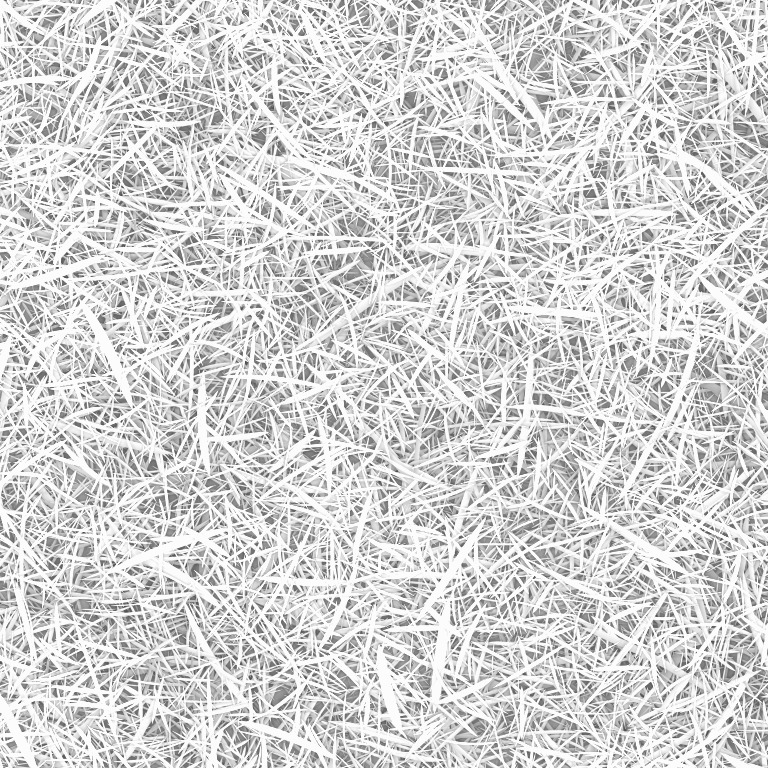
This texture is drawn by a WebGL 1 fragment shader. Its source:

```glsl
precision highp float;
// Bleached straw: a dense mat of thin, tapered, slightly bent blades.
// Jittered cell grids of many scales are stacked from dark and deep to
// overexposed and near; layered sines steer direction and brightness.

uniform vec2 u_resolution;

const int LAYERS = 24;
const float COARSE_CELLS = 8.0;
const float FINE_CELLS = 34.0;
const float DEEP_TONE = 0.70;
const float TOP_TONE = 1.18;
const float GROUND_TONE = 0.57;
const float PAPER_WHITE = 0.99;
const float SHADOW = 0.07;

// Four random values in 0..1 from a cell and its layer.
vec4 hash4(vec3 seed) {
  vec4 q = fract(seed.xyzx * vec4(0.1031, 0.1030, 0.0973, 0.1099));
  q += dot(q, q.wzxy + 33.33);
  return fract((q.xxyz + q.yzzw) * q.zywx);
}

// Smooth irregular field in about -1..1, from layered sines.
float waves(vec2 p) {
  float sum = 0.0;
  float weight = 0.5;
  for (int i = 0; i < 4; i++) {
    sum += weight * sin(p.x + 1.7 * sin(p.y)) * cos(p.y - 1.3 * sin(0.8 * p.x));
    p = mat2(1.2, 1.3, -1.3, 1.2) * p + 2.3;
    weight *= 0.62;
  }
  return sum;
}

// Signed distance to a bent blade lying along x that tapers to its tips.
float bladeDistance(vec2 p, float halfLength, float halfWidth, float bend) {
  float along = p.x / halfLength;
  float taper = 1.0 - along * along * along * along;
  float side = abs(p.y - bend * p.x * p.x) - halfWidth * taper;
  return max(side, abs(p.x) - halfLength);
}

// Lays one grid of blades over the tone below it.
float addLayer(float below, vec2 uv, float layer, float height, float cells, float pixel) {
  vec2 shift = hash4(vec3(layer, 7.0, 3.0)).xy * 9.0;
  vec2 p = uv * cells + shift;
  vec2 home = floor(p);
  float blur = 0.7 * pixel * cells;
  float tone = below;
  for (int j = -1; j <= 1; j++) {
    for (int i = -1; i <= 1; i++) {
      vec2 cell = home + vec2(float(i), float(j));
      vec4 place = hash4(vec3(cell + 11.0, layer * 3.7 + 1.0));
      vec4 form = hash4(vec3(cell + 47.0, layer * 5.3 + 2.0));
      vec2 center = cell + place.xy;
      vec2 site = (center - shift) / cells;

      // Neighbours share a drift in direction, with a wide random spread.
      float angle = 2.6 * waves(site * 5.0 + 1.0) + 3.0 * (place.z - 0.5);
      float c = cos(angle);
      float s = sin(angle);
      vec2 local = mat2(c, -s, s, c) * (p - center);

      float halfLength = mix(0.5, 0.9, form.x);
      float halfWidth = mix(0.022, 0.065, form.y * form.y);
      float bend = 0.3 * (form.z - 0.5);
      float d = bladeDistance(local, halfLength, halfWidth, bend);

      // Random shade, broad bright clumps and a lit side across the blade.
      float bladeTone = mix(DEEP_TONE, TOP_TONE, height);
      bladeTone += 0.26 * (form.w - 0.5) + 0.12 * waves(site * 9.0 + 4.0);
      float across = (local.y - bend * local.x * local.x) / halfWidth;
      bladeTone += 0.06 * clamp(across, -1.0, 1.0);

      tone *= 1.0 - SHADOW * (1.0 - smoothstep(0.0, 0.1, d));
      tone = mix(tone, bladeTone, 1.0 - smoothstep(-blur, blur, d));
    }
  }
  return tone;
}

void main() {
  float pixel = 1.0 / u_resolution.y;
  vec2 uv = gl_FragCoord.xy * pixel;

  // Shaded ground, then blades from the deepest to the nearest.
  float tone = GROUND_TONE + 0.12 * waves(uv * 40.0);
  for (int k = 0; k < LAYERS; k++) {
    float layer = float(k);
    float height = layer / float(LAYERS - 1);
    float cells = mix(COARSE_CELLS, FINE_CELLS, fract(layer * 0.618 + 0.3));
    tone = addLayer(tone, uv, layer, height, cells, pixel);
  }
  gl_FragColor = vec4(vec3(clamp(tone, 0.3, PAPER_WHITE)), 1.0);
}
```
